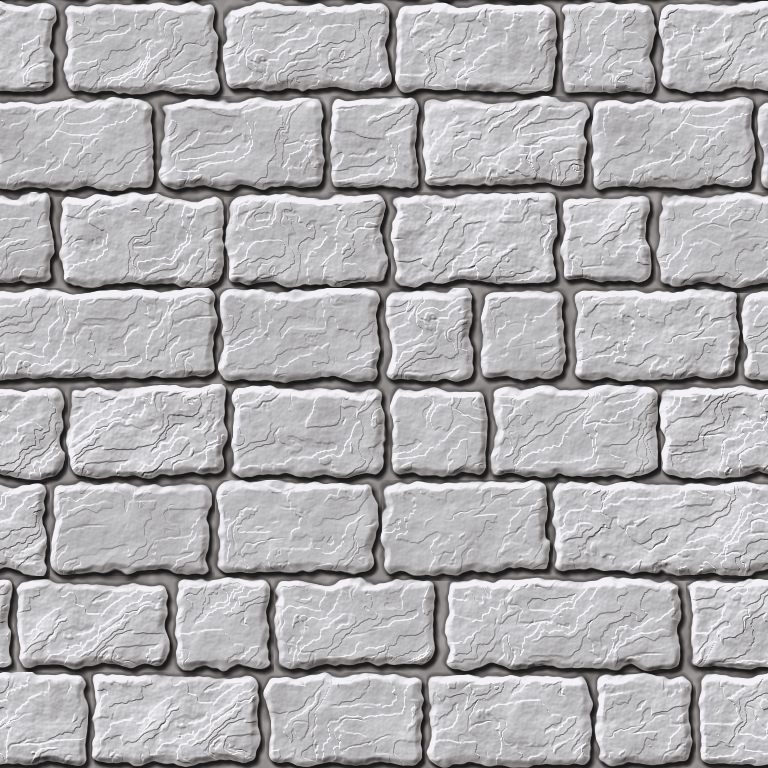
Write a Shadertoy shader that draws this texture.

```glsl
// Wall of pale split-face stones: eight courses of mixed widths with dark joints.
// Each stone is a chipped rounded box; its cleft relief is lit from the upper left.
// Noise lattices and courses wrap at whole numbers, so the square tiles.
#define COURSES 8.0        // rows of stones
#define SMALL_STONE 0.58   // width relative to a common stone
#define WIDE_STONE 1.5
#define JOINT 0.0045       // least half width of a joint
#define CORNER 0.011       // corner radius
#define CHIPPING 0.011     // raggedness of the outline
#define BEVEL 0.010        // width of the worn rim
#define ROUGHNESS 0.0065   // height of the grain
#define LEDGE 0.0016       // height of one cleft step
#define CONTRAST 0.36      // strength of the light
#define STONE_TONE 0.755
#define MORTAR_TONE 0.56

// Per course, bottom up: start of the small stone, index of a second small one
// and index of a wide one (-1 for none; a wide first stone leaves only four).
const vec3 PLAN[8] = vec3[8](
    vec3(0.773, -1, -1), vec3(0.225, 3, 2), vec3(0.716, -1, 0), vec3(0.508, -1, -1),
    vec3(0.496, 1, 3), vec3(0.729, -1, -1), vec3(0.425, -1, -1), vec3(0.729, -1, -1));

vec3 hash3(vec3 p) {
    p = fract(p * vec3(0.1031, 0.1030, 0.0973));
    p += dot(p, p.yxz + 33.33);
    return fract((p.xxy + p.yzz) * p.zyx);
}

// Gradient noise that wraps after "period" cells
float noise(vec2 p, vec2 period, float seed) {
    vec2 cell = floor(p), f = fract(p);
    vec2 u = f * f * f * (f * (f * 6.0 - 15.0) + 10.0);
    float sum = 0.0;
    for (int k = 0; k < 4; k++) {
        vec2 corner = vec2(k & 1, k >> 1);
        vec2 slope = hash3(vec3(mod(cell + corner, period), seed)).xy * 2.0 - 1.0;
        vec2 w = mix(1.0 - u, u, corner);
        sum += w.x * w.y * dot(slope, f - corner);
    }
    return sum;
}

float fbm(vec2 p, vec2 freq, int octaves, float seed) {
    float sum = 0.0, gain = 1.0;
    for (int i = 0; i < octaves; i++, freq *= 2.0, gain *= 0.52)
        sum += gain * noise(p * freq, freq, seed + float(i));
    return sum;
}

float stoneWeight(int i, vec3 plan, float course) {
    float k = float(i);
    if (plan.z == 0.0 && i == 4) return 0.0;
    float w = k == plan.z ? WIDE_STONE : (i == 0 || k == plan.y) ? SMALL_STONE : 1.0;
    return w * (0.96 + 0.08 * hash3(vec3(k, course, 7.0)).x);
}

// Signed distance to the stone of this cell, and its random values
float stoneDistance(vec2 p, out vec3 rnd) {
    float course = mod(floor(p.y * COURSES), COURSES);
    vec3 plan = PLAN[int(course)];
    float x = fract(p.x - plan.x), total = 0.0, left = 0.0, right = 0.0, index = 0.0;
    for (int i = 0; i < 5; i++) total += stoneWeight(i, plan, course);
    for (int i = 0; i < 5; i++) {
        right = left + stoneWeight(i, plan, course) / total;
        index = float(i);
        if (x < right) break;
        left = right;
    }
    rnd = hash3(vec3(index, course, 3.0));
    vec3 fit = hash3(vec3(index, course, 19.0));
    vec2 local = vec2(x - 0.5 * (left + right), (fract(p.y * COURSES) - 0.5) / COURSES);
    vec2 halfSize = 0.5 * vec2(right - left, 1.0 / COURSES) - JOINT - 0.004 * fit.xy * fit.xy;
    local += 0.003 * (fit.yz - 0.5);
    local.y += local.x * (fit.z - 0.5) * 0.04;
    vec2 q = abs(local) - halfSize + CORNER;
    float d = length(max(q, 0.0)) + min(max(q.x, q.y), 0.0) - CORNER;
    return d + CHIPPING * fbm(p + rnd.xy, vec2(22.0), 3, 40.0);
}

// Surface height: worn rim, grain, slanting cleft ledges and hairline cracks
float relief(vec2 p) {
    vec3 rnd;
    float d = stoneDistance(p, rnd);
    vec2 s = p + rnd.xy;
    float grain = fbm(s, vec2(14.0), 5, 1.0);
    vec2 slant = vec2(s.x - s.y, s.x + s.y) + 0.05 * grain;
    float level = 3.2 * fbm(slant, vec2(13.0, 6.0), 3, 11.0);
    float ledges = floor(level) + smoothstep(0.0, 0.16, fract(level));
    float vein = abs(noise(slant * vec2(19.0, 11.0), vec2(19.0, 11.0), 23.0));
    float crack = smoothstep(0.045, 0.0, vein) * smoothstep(-0.05, 0.25, grain);
    float rim = 1.0 - smoothstep(-BEVEL, 0.002, d);
    float wear = mix(0.65, 1.3, rnd.z);
    return rim * (0.006 + wear * (ROUGHNESS * grain + LEDGE * ledges - 0.0012 * crack));
}

void mainImage(out vec4 fragColor, in vec2 fragCoord) {
    vec2 p = fragCoord / iResolution.xy, e = vec2(0.0013, 0.0);
    float blur = 0.8 / iResolution.y;
    vec3 rnd, neighbour;
    float d = stoneDistance(p, rnd);
    // Lit stone face
    vec2 slope = (vec2(relief(p + e.xy), relief(p + e.yx)) - relief(p)) / e.x;
    float light = dot(slope, vec2(0.55, -0.84));
    float mottle = fbm(p + rnd.xy, vec2(9.0), 4, 30.0);
    float face = STONE_TONE + CONTRAST * light + 0.07 * mottle + 0.04 * (rnd.z - 0.5);
    face = clamp(face, 0.2, 0.95);
    // Mortar with thrown and contact shadows
    float thrown = smoothstep(0.005, -0.003, stoneDistance(p + vec2(-0.004, 0.006), neighbour));
    float contact = smoothstep(0.007, 0.0, d);
    float mortar = MORTAR_TONE + 0.16 * fbm(p, vec2(32.0), 3, 50.0);
    mortar *= (1.0 - 0.75 * thrown) * (1.0 - 0.35 * contact);
    // Warm darks, cool lights
    float tone = mix(mortar, face, smoothstep(blur, -blur, d));
    vec3 tint = mix(vec3(1.03, 0.99, 0.985), vec3(0.998, 0.998, 1.014), smoothstep(0.45, 0.8, tone));
    fragColor = vec4(clamp(tone * tint, 0.0, 1.0), 1.0);
}
```
